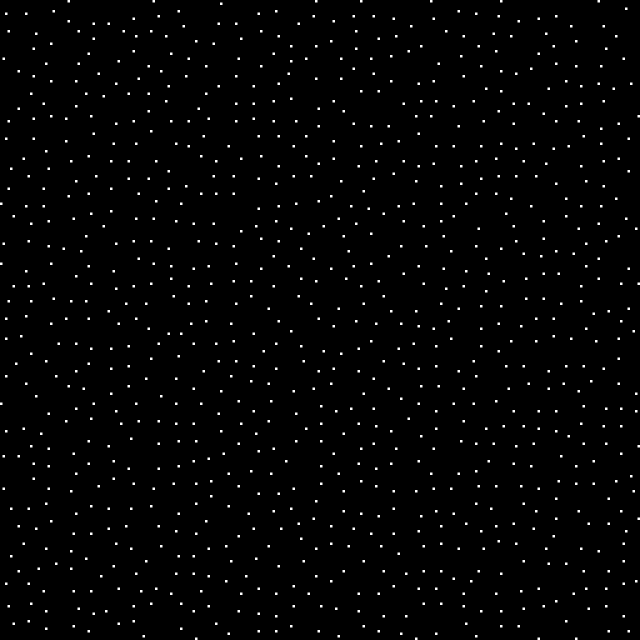
Reproduce this pattern procedurally as a WebGL 2 fragment shader.

```glsl
#version 300 es
precision highp float;
precision highp int;
// Evenly scattered tiny white square dots on black (blue-noise stipple).

uniform vec2 u_resolution;
out vec4 fragColor;

const vec3 BACKGROUND = vec3(0.0);
const vec3 DOT_COLOR = vec3(1.0);
const float CELLS = 31.4;       // scatter cells across the canvas, one dot each
const float LATTICE = 256.0;    // dots snap to this fine lattice
const float DOT_SIZE = 1.0;     // dot side, in lattice steps
const float JITTER = 0.96;      // random offset range, in cells
const float SEPARATION = 0.86;  // spacing the dots are pushed towards, in cells
const uint SEED = 17u;

const int REACH = 3;            // neighbourhood radius: two relaxations plus one
const int SIDE = 2 * REACH + 1;

// Integer hash of a cell to two values in 0..1
vec2 hash2(ivec2 cell) {
    uvec2 v = uvec2(cell + 4096) * 1664525u + 1013904223u + SEED;
    v.x += v.y * 1664525u;
    v.y += v.x * 1664525u;
    v ^= v >> 16u;
    v.x += v.y * 1664525u;
    v.y += v.x * 1664525u;
    v ^= v >> 16u;
    return vec2(v >> 8u) / 16777216.0;
}

int slot(int x, int y) {
    return (y + REACH) * SIDE + x + REACH;
}

// Coverage of an axis-aligned square with edges one pixel soft
float squareCoverage(vec2 offset, float halfSize, float pixel) {
    vec2 cover = clamp(0.5 + (halfSize - abs(offset)) / pixel, 0.0, 1.0);
    return cover.x * cover.y;
}

void main() {
    float extent = min(u_resolution.x, u_resolution.y);
    vec2 uv = gl_FragCoord.xy / extent;
    float pixel = 1.0 / extent;
    ivec2 home = ivec2(floor(uv * CELLS));

    // Jittered points, relative to the home cell
    vec2 points[SIDE * SIDE];
    for (int y = -REACH; y <= REACH; y++) {
        for (int x = -REACH; x <= REACH; x++) {
            vec2 jitter = (hash2(home + ivec2(x, y)) - 0.5) * JITTER;
            points[slot(x, y)] = vec2(x, y) + 0.5 + jitter;
        }
    }

    // Push crowded neighbours apart; each pass trims the valid border by one
    for (int radius = REACH - 1; radius >= 1; radius--) {
        vec2 previous[SIDE * SIDE] = points;
        for (int y = -radius; y <= radius; y++) {
            for (int x = -radius; x <= radius; x++) {
                vec2 point = previous[slot(x, y)];
                vec2 push = vec2(0.0);
                for (int j = -1; j <= 1; j++) {
                    for (int i = -1; i <= 1; i++) {
                        if (i == 0 && j == 0) continue;
                        vec2 away = point - previous[slot(x + i, y + j)];
                        float gap = max(length(away), 0.001);
                        push += away / gap * max(SEPARATION - gap, 0.0) * 0.5;
                    }
                }
                points[slot(x, y)] = point + push;
            }
        }
    }

    // Snap the nearby points to the lattice and draw them
    float dots = 0.0;
    for (int y = -1; y <= 1; y++) {
        for (int x = -1; x <= 1; x++) {
            vec2 position = (vec2(home) + points[slot(x, y)]) / CELLS;
            vec2 center = (floor(position * LATTICE) + 0.5) / LATTICE;
            float dotCover = squareCoverage(uv - center, 0.5 * DOT_SIZE / LATTICE, pixel);
            dots = max(dots, dotCover);
        }
    }
    fragColor = vec4(mix(BACKGROUND, DOT_COLOR, dots), 1.0);
}
```
